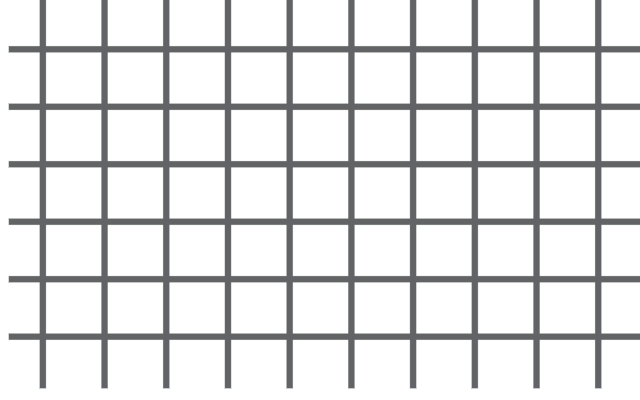
Reproduce this pattern procedurally as a Shadertoy shader.

```glsl
// Flat grey lattice of square-cut bars on white: ten upright, six level.
// Each bar set is a repeated distance to a centre line; the grid is trimmed
// at the left and bottom so that the bar ends stand free of the border.

// Signed distance to the nearest of evenly spaced bars.
float barDistance(float coord, float firstCentre, float pitch, float halfWidth)
{
    float cell = fract((coord - firstCentre) / pitch + 0.5) - 0.5;
    return abs(cell) * pitch - halfWidth;
}

// Soft coverage of a signed distance, about one pixel wide.
float coverage(float dist)
{
    float soft = 0.8 / iResolution.y;
    return 1.0 - smoothstep(-soft, soft, dist);
}

void mainImage(out vec4 fragColor, in vec2 fragCoord)
{
    // Canvas height is one unit.
    vec2 p = fragCoord / iResolution.y;

    // Free ends at the left and bottom.
    float trim = max(0.0219 - p.x, 0.0292 - p.y);

    float upright = coverage(max(barDistance(p.x, 0.1071, 0.15428, 0.0079), trim));
    float level = coverage(max(barDistance(p.y, 0.1583, 0.1437, 0.0079), trim));

    // Level bars are a shade more neutral than the cool upright ones.
    vec3 color = vec3(1.0);
    color = mix(color, vec3(0.385, 0.388, 0.392), level);
    color = mix(color, vec3(0.380, 0.390, 0.400), upright);

    fragColor = vec4(color, 1.0);
}
```
